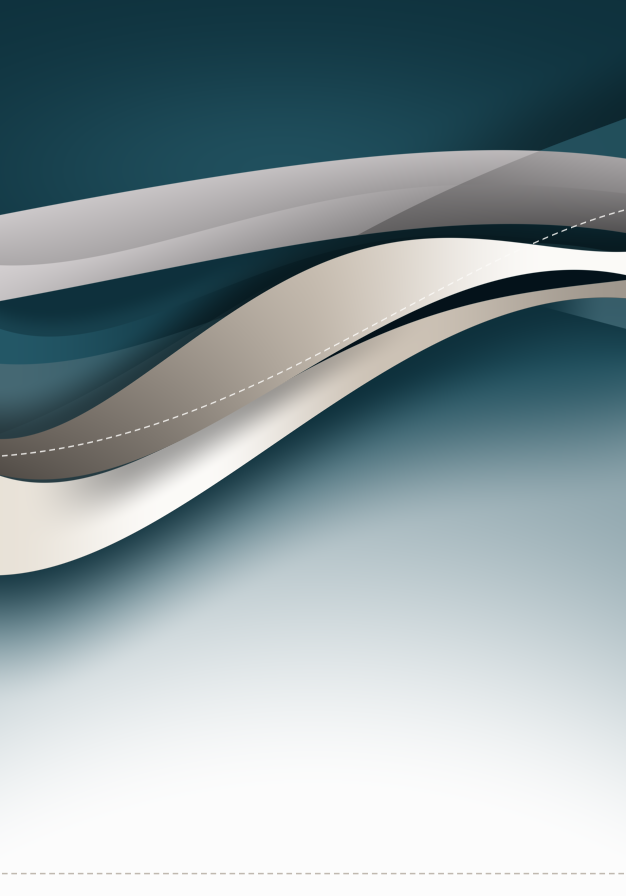
Reproduce this background procedurally as a Shadertoy shader.

```glsl
#define DEEP_TEAL vec3(0.055, 0.19, 0.235)
#define MID_TEAL vec3(0.125, 0.31, 0.365)
#define PALE_TEAL vec3(0.32, 0.48, 0.53)
#define MIST vec3(0.56, 0.65, 0.68)
#define SILVER vec3(0.78, 0.765, 0.77)
#define TAUPE vec3(0.37, 0.345, 0.32)
#define SAND vec3(0.80, 0.76, 0.71)
#define PEARL vec3(0.985, 0.98, 0.97)
#define INK vec3(0.015, 0.07, 0.10)
#define DASH_COUNT 66.0

// Smooth curve through five heights evenly spaced across the width
float curve(float x, float a, float b, float c, float d, float e) {
    float u = 4.0 * x;
    float c2 = u * (u - 1.0) / 2.0;
    float c3 = c2 * (u - 2.0) / 3.0;
    float c4 = c3 * (u - 3.0) / 4.0;
    return a + u * (b - a) + c2 * (c - 2.0 * b + a)
         + c3 * (d - 3.0 * c + 3.0 * b - a)
         + c4 * (e - 4.0 * d + 6.0 * c - 4.0 * b + a);
}

// Antialiased coverage of the side where d is positive
float fill(float d) {
    float pixel = 0.8 / iResolution.y;
    return smoothstep(-pixel, pixel, d);
}

float band(float y, float top, float bottom) {
    return fill(y - top) * fill(bottom - y);
}

float dashes(float x, float d) {
    float gap = abs(fract(x * DASH_COUNT) - 0.5);
    float soft = DASH_COUNT / iResolution.x * 0.5;
    float dash = 1.0 - smoothstep(0.3 - soft, 0.3 + soft, gap);
    return dash * fill(0.0008 - abs(d));
}

vec3 upperBackdrop(float x, float y) {
    vec2 offset = (vec2(x, y) - vec2(0.45, 0.19)) / vec2(0.48, 0.13);
    return mix(DEEP_TEAL, MID_TEAL, exp(-dot(offset, offset)));
}

vec3 lowerBackdrop(float x, float y, float edge) {
    float side = x - 0.5;
    float whiteness = smoothstep(0.42, 0.9, y - 0.34 * side * side);
    vec3 fog = mix(MIST, vec3(0.99), whiteness);
    float middle = curve(x, 0.705, 0.64, 0.545, 0.495, 0.475);
    float fade = smoothstep(-0.095, 0.085, y - middle);
    vec3 teal = mix(DEEP_TEAL, MID_TEAL, smoothstep(0.0, 0.09, y - edge));
    return mix(teal, fog, fade);
}

void mainImage(out vec4 fragColor, in vec2 fragCoord) {
    vec2 uv = fragCoord / iResolution.xy;
    float x = uv.x;
    float y = 1.0 - uv.y;

    // Ribbon edges, measured down from the top
    float greyTop = curve(x, 0.240, 0.208, 0.182, 0.168, 0.177);
    float greyFold = curve(x, 0.296, 0.271, 0.227, 0.206, 0.216);
    float greyEnd = curve(x, 0.336, 0.302, 0.270, 0.251, 0.260);
    float tealFold = curve(x, 0.367, 0.350, 0.286, 0.262, 0.275);
    float fanFold = curve(x, 0.406, 0.379, 0.318, 0.275, 0.285);
    float diagonal = curve(x, 0.484, 0.395, 0.290, 0.201, 0.132);
    float sandTop = curve(x, 0.490, 0.408, 0.298, 0.266, 0.281);
    float sandEnd = curve(x, 0.530, 0.504, 0.408, 0.322, 0.307);
    float pearlTop = curve(x, 0.531, 0.504, 0.409, 0.340, 0.3125);
    float pearlEnd = curve(x, 0.642, 0.581, 0.466, 0.366, 0.333);
    float stitch = curve(x, 0.509, 0.473, 0.398, 0.306, 0.234);

    // Upper backdrop with the shadow above the diagonal sheet
    vec3 color = upperBackdrop(x, y);
    float below = fill(y - diagonal);
    float shade = smoothstep(-0.09, 0.0, y - diagonal) * smoothstep(0.5, 0.9, x);
    color *= 1.0 - 0.3 * shade * (1.0 - below);
    color = mix(color, vec3(0.15, 0.33, 0.38), below * 0.8);

    // Translucent teal folds
    float foldGlow = smoothstep(-0.03, 0.0, y - tealFold) * (1.0 - x);
    color = mix(color, mix(DEEP_TEAL, MID_TEAL, 0.6 * foldGlow), fill(y - greyEnd));
    vec3 sheet = mix(MID_TEAL * 1.1, DEEP_TEAL, smoothstep(0.0, 0.45, x));
    color = mix(color, sheet, fill(y - tealFold));
    sheet = mix(PALE_TEAL * 0.85, MID_TEAL, smoothstep(0.0, 0.4, x));
    color = mix(color, sheet, fill(y - fanFold));
    color = mix(color, PALE_TEAL, 0.4 * below * fill(y - greyEnd) * (1.0 - smoothstep(0.2, 0.5, x)));
    color *= 1.0 - 0.45 * smoothstep(-0.06, 0.0, y - sandTop);

    // Silver ribbon in two layers
    float across = clamp((y - greyTop) / (greyFold - greyTop), 0.0, 1.0);
    vec3 silver = SILVER * (1.03 - 0.17 * across - 0.10 * x);
    float inside = clamp((y - greyFold) / (greyEnd - greyFold), 0.0, 1.0);
    vec3 lining = SILVER * (1.06 - 0.35 * x - 0.18 * inside * (0.4 + x));
    silver = mix(silver, lining, fill(y - greyFold));
    silver *= 1.0 - below * mix(0.27, 0.1, smoothstep(0.55, 1.0, x));
    color = mix(color, silver, band(y, greyTop, greyEnd));

    // Lower mist and the faint wing at the right
    vec3 lower = lowerBackdrop(x, y, pearlEnd);
    float wing = mix(0.341, 0.367, (x - 0.86) / 0.14);
    lower = mix(lower, PALE_TEAL, 0.6 * fill(wing - y) * smoothstep(0.85, 0.97, x));
    color = mix(color, lower, fill(y - pearlEnd));

    // Pearl ribbon with a shaded crest
    float drop = clamp((y - pearlTop) / (pearlEnd - pearlTop), 0.0, 1.0);
    vec3 pearl = mix(vec3(0.91, 0.885, 0.845), PEARL, smoothstep(0.0, 0.27, x));
    pearl = mix(pearl, SAND, smoothstep(0.32, 0.62, x));
    pearl = mix(pearl, SAND * 0.78, smoothstep(0.65, 1.0, x));
    float crest = smoothstep(0.03, 0.22, x) * (1.0 - smoothstep(0.4, 0.7, x));
    pearl *= 1.0 - 0.36 * crest * (1.0 - smoothstep(0.0, 0.75, drop));
    color = mix(color, INK, band(y, sandEnd, pearlTop) * smoothstep(0.48, 0.52, x));
    color = mix(color, pearl, band(y, pearlTop, pearlEnd));

    // Sand ribbon from shade to light, then the stitched lines
    float rise = clamp((y - sandTop) / (sandEnd - sandTop), 0.0, 1.0);
    vec3 sand = mix(TAUPE, SAND, smoothstep(-0.08, 0.6, x));
    sand = mix(sand, PEARL, smoothstep(0.48, 0.88, x));
    sand *= 1.0 - 0.18 * rise * (1.0 - smoothstep(0.2, 0.7, x));
    color = mix(color, sand, band(y, sandTop, sandEnd));
    color = mix(color, PEARL, 0.85 * dashes(x, y - stitch));
    color = mix(color, SAND * 0.85, 0.8 * dashes(x, y - 0.975));
    fragColor = vec4(color, 1.0);
}
```
